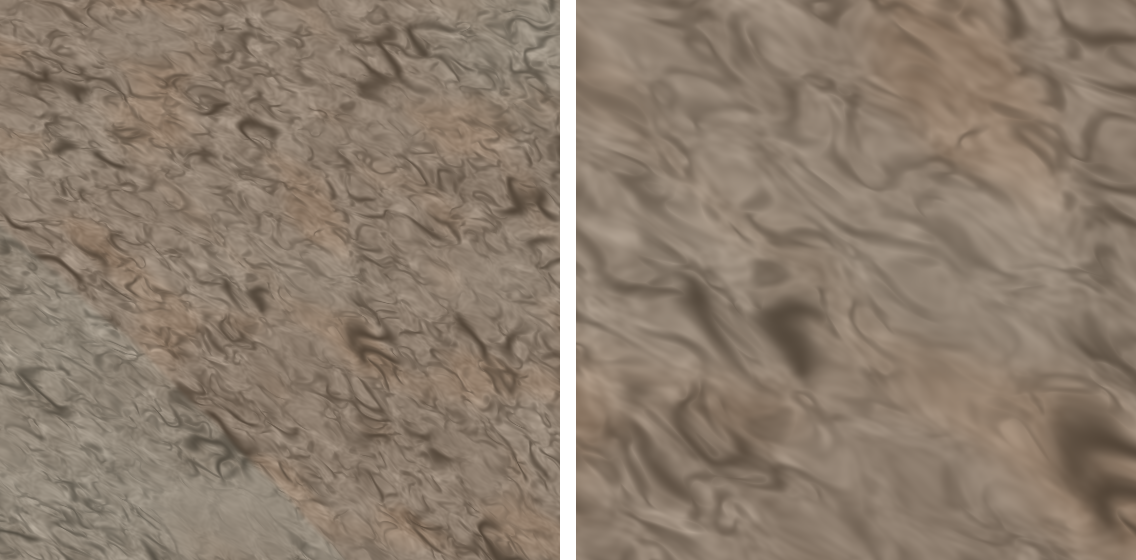
Left: the whole. Right: its middle third, enlarged.
Write a three.js fragment shader that draws this texture.

```glsl
// Weathered beige granite with slanting dark veins and a greyer slab at the lower left.
varying vec2 vUv;

const vec3 WARM_STONE = vec3(0.568, 0.506, 0.446);
const vec3 GREY_STONE = vec3(0.578, 0.542, 0.488);
const vec3 WARM_VEIN = vec3(0.290, 0.240, 0.190);
const vec3 GREY_VEIN = vec3(0.315, 0.295, 0.255);
const vec3 RUST_TINT = vec3(0.020, -0.002, -0.018);
const float STRETCH = 2.1;        // grain length over grain thickness
const float WARP_FREQ = 15.0;
const float WARP_AMOUNT = 0.026;
const float GRAIN_CONTRAST = 1.25;
const float VEIN_STRENGTH = 0.85;
const float SEAM_SOFTNESS = 0.012;

vec2 gradientAt(vec2 cell) {
  vec3 h = fract(vec3(cell.xyx) * vec3(0.1031, 0.1030, 0.0973));
  h += dot(h, h.yzx + 33.33);
  float angle = 6.28318 * fract((h.x + h.y) * h.z);
  return vec2(cos(angle), sin(angle));
}

// Gradient noise, roughly -0.7 to 0.7
float noise(vec2 p) {
  vec2 i = floor(p);
  vec2 f = p - i;
  vec2 u = f * f * f * (f * (f * 6.0 - 15.0) + 10.0);
  float a = dot(gradientAt(i), f);
  float b = dot(gradientAt(i + vec2(1.0, 0.0)), f - vec2(1.0, 0.0));
  float c = dot(gradientAt(i + vec2(0.0, 1.0)), f - vec2(0.0, 1.0));
  float d = dot(gradientAt(i + 1.0), f - 1.0);
  return mix(mix(a, b, u.x), mix(c, d, u.x), u.y);
}

// Coordinates along and across the slanting grain, flatter towards the top
vec2 flowSpace(vec2 p) {
  float across = p.y + p.x * (0.60 - 0.25 * p.y);
  vec2 q = vec2(p.x - 0.45 * p.y, across * STRETCH) + 7.0;
  vec2 bend = vec2(noise(q * WARP_FREQ), noise(q * WARP_FREQ + 41.7));
  return q + WARP_AMOUNT * bend;
}

// Thin line along the zero level of the noise, swelling and breaking up
float vein(vec2 q, float freq, float width, float threshold) {
  float swell = width * (1.0 + 1.1 * noise(q * freq * 2.3 + 5.1));
  float line = 1.0 - smoothstep(0.0, swell, abs(noise(q * freq + 19.3)));
  float patches = noise(q * freq * 0.62 + 63.0);
  return line * smoothstep(threshold, threshold + 0.28, patches);
}

// Light and dark grains over several sizes
float grains(vec2 q) {
  float sum = 0.0;
  float freq = 10.0;
  float amount = 0.060;
  for (int i = 0; i < 4; i++) {
    sum += amount * noise(q * freq + 13.0 * float(i));
    freq *= 2.05;
    amount *= 0.94;
  }
  return sum;
}

void main() {
  vec2 p = vUv;
  vec2 q = flowSpace(p);

  // Regions: slab beyond the seam, grey corner, smooth areas
  float wobble = 0.012 * noise(p * 9.0 + 3.0);
  float seam = 0.60 - 0.85 * p.x - 0.20 * p.x * p.x - p.y + wobble;
  float slab = smoothstep(-SEAM_SOFTNESS, SEAM_SOFTNESS, seam);
  float corner = smoothstep(1.60, 1.95, p.x + p.y + 0.25 * noise(p * 5.0));
  float cloud = noise(p * vec2(3.5, 5.0) + 27.0);
  float grey = clamp(max(0.85 * slab, 0.7 * corner) + 0.5 * cloud, 0.0, 1.0);
  vec2 pocketOffset = (p - vec2(0.40, 0.07)) / vec2(0.14, 0.08);
  float pocket = 1.0 - smoothstep(0.6, 1.2, length(pocketOffset) + 0.4 * noise(p * 11.0));
  float calm = max(pocket, 0.65 * smoothstep(0.05, 0.40, noise(q * 4.0 + 81.0)));

  // Stone body with pale oval grains
  vec3 color = mix(WARM_STONE, GREY_STONE, grey);
  color += RUST_TINT * smoothstep(0.0, 0.4, noise(q * 5.0 + 50.0)) * (1.0 - grey);
  float tone = GRAIN_CONTRAST * grains(q) * (1.0 - 0.6 * calm);
  float pale = smoothstep(0.22, 0.45, noise(q * 23.0 + 91.0));
  tone += 0.050 * pale * (1.0 - 0.7 * calm) + 0.018 * pocket + 0.035 * cloud;
  color += tone * vec3(1.0, 0.99, 0.97);

  // Broad veins, fine veins and short flecks
  float dark = vein(q, 8.5, 0.17, 0.10);
  dark = max(dark, 0.75 * vein(q + 3.7, 15.0, 0.20, 0.02));
  dark = max(dark, 0.50 * vein(q + 8.2, 27.0, 0.26, -0.06));
  float fleck = smoothstep(0.26, 0.52, noise(q * 25.0 + 33.0));
  dark = max(dark, 0.45 * fleck) * (1.0 - 0.75 * calm);
  color = mix(color, mix(WARM_VEIN, GREY_VEIN, grey), VEIN_STRENGTH * dark);

  gl_FragColor = vec4(clamp(color, 0.0, 1.0), 1.0);
}
```
